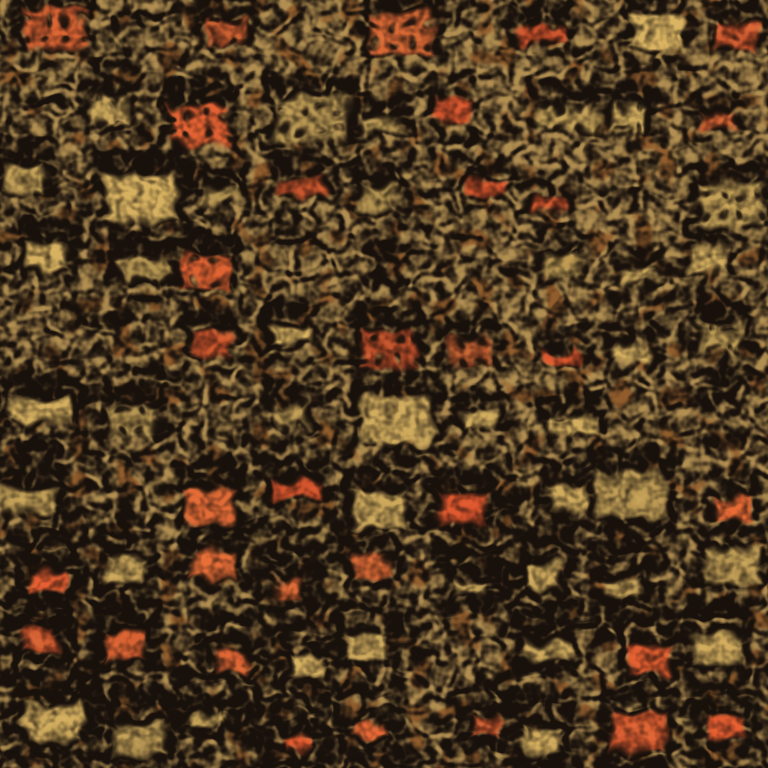
This pattern is drawn by a WebGL 2 fragment shader. Its source:

```glsl
#version 300 es
precision highp float;
// Speckled olive weave with dark blocks holding red and straw coloured panels.

uniform vec2 u_resolution;
out vec4 fragColor;

const vec3 SOOT = vec3(0.095, 0.065, 0.045);
const vec3 OLIVE = vec3(0.72, 0.58, 0.33);
const vec3 RUST = vec3(0.52, 0.27, 0.10);
const vec3 RED = vec3(0.86, 0.32, 0.17);
const vec3 ORANGE = vec3(0.85, 0.47, 0.23);
const vec3 STRAW = vec3(0.80, 0.66, 0.36);
const vec2 GRID = vec2(9.0, 10.0);

float hash(vec2 p) {
    return fract(sin(dot(p, vec2(127.1, 311.7))) * 43758.5453);
}

float slope(vec2 corner, vec2 offset) {
    float angle = 6.2832 * hash(corner);
    return dot(vec2(cos(angle), sin(angle)), offset);
}

// Gradient noise, roughly -0.7 to 0.7
float noise(vec2 p) {
    vec2 i = floor(p), f = fract(p);
    vec2 u = f * f * (3.0 - 2.0 * f);
    vec2 e = vec2(1.0, 0.0);
    float low = mix(slope(i, f), slope(i + e, f - e), u.x);
    float high = mix(slope(i + e.yx, f - e.yx), slope(i + 1.0, f - 1.0), u.x);
    return mix(low, high, u.y);
}

float box(vec2 p, vec2 halfSize, float softness) {
    vec2 q = abs(p) - halfSize;
    float d = length(max(q, 0.0)) + min(max(q.x, q.y), 0.0);
    return 1.0 - smoothstep(-softness, softness, d);
}

// Rows of dark holes across a panel
float holes(vec2 p, vec2 spacing, float radius) {
    vec2 q = (fract(p / spacing) - 0.5) * spacing;
    return 1.0 - smoothstep(radius * 0.4, radius * 1.5, length(q));
}

// One block: shadow, ladder rungs and a coloured panel
void addBlock(vec2 p, vec2 id, inout float shadow, inout vec4 panel) {
    float size = hash(id + 3.1), kind = hash(id + 17.3);
    vec2 jitter = vec2(hash(id + 5.7), hash(id + 9.2)) - 0.5;
    vec2 center = (id + 0.5 + jitter * vec2(0.45, 0.35)) / GRID;
    float lower = 1.0 - smoothstep(0.2, 0.4, center.y);
    if (hash(id + 29.4) > mix(0.8, 0.97, lower)) return;

    vec2 q = p - center;
    vec2 panelSize = mix(vec2(0.022, 0.015), vec2(0.046, 0.03), size * size);
    panelSize.y *= mix(1.0, 0.55, step(0.72, hash(id + 41.0)));
    panelSize *= mix(1.0, 0.8, lower);
    vec2 shadowSize = max(panelSize + vec2(0.014, 0.018),
                          mix(vec2(0.025), vec2(0.044, 0.048), lower));
    float block = box(q - vec2(0.0, 0.015), shadowSize, 0.007);
    float rung = smoothstep(0.27, 0.38, abs(fract(q.y / 0.037) - 0.5));
    rung *= box(q, vec2(shadowSize.x - 0.014, 0.06), 0.008) * lower;
    shadow = max(shadow, block * (1.0 - 0.85 * rung) * mix(0.8, 1.0, size));

    vec3 tint = kind < 0.42 ? mix(RED, ORANGE, hash(id + 53.0) * 0.6) : STRAW;
    float mask = box(q, panelSize, 0.005) * mix(0.7, 1.0, hash(id + 61.0));
    float pierced = step(0.4, center.y) * step(0.3, hash(id + 71.0));
    mask *= 1.0 - 0.9 * pierced * holes(q, vec2(0.024, 0.027), 0.006);
    panel = mix(panel, vec4(tint, 1.0), mask);
}

void main() {
    vec2 p = gl_FragCoord.xy / u_resolution;
    vec2 ragged = vec2(noise(p * 42.0), noise(p * 42.0 + 37.0));
    vec2 warped = p + 0.014 * ragged;

    // Blocks gathered from neighbouring cells
    float shadow = 0.0;
    vec4 panel = vec4(0.0);
    vec2 cell = floor(p * GRID);
    for (int y = -1; y <= 1; y++)
        for (int x = -1; x <= 1; x++)
            addBlock(warped, cell + vec2(x, y), shadow, panel);

    // Loose dark strokes, lying flat or standing upright
    float flatStroke = smoothstep(0.22, 0.42, noise(warped * vec2(9.0, 30.0)));
    float tallStroke = smoothstep(0.22, 0.42, noise(warped * vec2(28.0, 8.0) + 50.0));
    float upright = 1.0 - smoothstep(0.2, 0.6, p.y);
    shadow = max(shadow, 0.8 * max(flatStroke, tallStroke * upright));

    // Fine worm-like speckle over a slowly varying ground
    float grain = noise(p * vec2(76.0, 86.0) + 1.2 * ragged);
    float fine = noise(p * 150.0 + 11.0);
    float ground = 0.43 + 0.13 * (p.y - 0.5) + 0.12 * (p.x - 0.5);
    ground += 0.22 * noise(p * 5.0 + 8.0);
    float tone = ground + 1.25 * grain + 0.4 * fine - 0.52 * shadow;
    tone = smoothstep(-0.12, 1.12, tone) * 0.96;

    // Rusty tinge in scattered threads
    float rusty = 0.65 * smoothstep(0.08, 0.35, noise(p * 34.0 + 90.0));
    vec3 color = mix(SOOT, mix(OLIVE, RUST, rusty), tone);

    // Worn panels on top
    vec3 panelColor = panel.rgb / max(panel.a, 0.001);
    float wear = clamp(0.88 + 0.75 * grain + 0.4 * fine, 0.25, 1.08);
    color = mix(color, mix(SOOT, panelColor, wear), panel.a);
    fragColor = vec4(color, 1.0);
}
```
